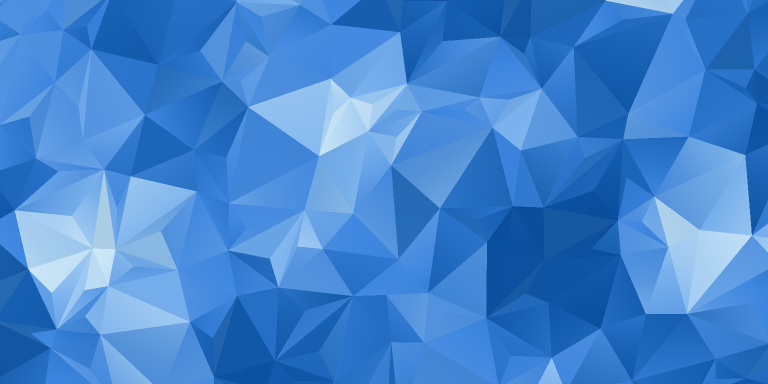
Write a WebGL 2 fragment shader that draws this background.

```glsl
#version 300 es
precision highp float;
// Low-poly backdrop: irregular blue triangles with faceted patches of pale light.

uniform vec2 u_resolution;
out vec4 fragColor;

// Lengths are in canvas heights.
const float CELL = 0.158;         // spacing of mesh vertices
const float JITTER = 0.40;        // vertex displacement, in cells (below 0.5)
const float MESH_ANGLE = 0.35;    // turns the mesh off the canvas axes
const float SPLIT_CHANCE = 0.18;  // share of triangles fanned into three
const float SPLIT_GLOW = 0.45;    // extra share inside light patches
const float GLOW_SPACING = 0.5;   // distance between light patches
const float GLOW_RADIUS = 0.145;
const float GLOW_GAIN = 0.95;
const float CLOUD_SCALE = 2.8;    // frequency of broad light and dark areas
const float CLOUD_GAIN = 0.90;
const float FACET_GAIN = 0.31;    // random tone step between facets
const float SLOPE = 1.25;         // tone gradient inside a facet
const float TONE_MIDDLE = 0.19;
const float TONE_SPREAD = 0.145;
const float GREY_GAIN = 0.22;
const vec3 GREY_BLUE = vec3(0.34, 0.54, 0.69);

// Palette from shadow to light, with the area rank of each colour.
const int STOPS = 8;
const vec3 PALETTE[STOPS] = vec3[](
    vec3(0.03, 0.29, 0.60), vec3(0.07, 0.35, 0.67), vec3(0.15, 0.44, 0.78),
    vec3(0.25, 0.53, 0.88), vec3(0.33, 0.58, 0.88), vec3(0.47, 0.69, 0.93),
    vec3(0.67, 0.82, 0.95), vec3(0.90, 0.97, 0.98));
const float RANK[STOPS] = float[](0.0, 0.10, 0.295, 0.53, 0.73, 0.88, 0.965, 1.0);

vec3 hash3(vec3 p) {
    p = fract(p * vec3(0.1031, 0.1030, 0.0973));
    p += dot(p, p.yxz + 33.33);
    return fract((p.xxy + p.yxx) * p.zyx);
}

float valueNoise(vec2 p) {
    vec2 i = floor(p), f = fract(p);
    f = f * f * (3.0 - 2.0 * f);
    vec2 e = vec2(0.0, 1.0);
    return mix(mix(hash3(vec3(i, 7.0)).x, hash3(vec3(i + e.yx, 7.0)).x, f.x),
               mix(hash3(vec3(i + e.xy, 7.0)).x, hash3(vec3(i + e.yy, 7.0)).x, f.x), f.y);
}

float cross2(vec2 a, vec2 b) { return a.x * b.y - a.y * b.x; }

// Positive inside a counter-clockwise triangle.
float inside(vec2 p, vec2 a, vec2 b, vec2 c) {
    return min(cross2(b - a, p - a), min(cross2(c - b, p - b), cross2(a - c, p - c)));
}

// Cosine of the corner at a.
float corner(vec2 a, vec2 b, vec2 c) { return dot(normalize(b - a), normalize(c - a)); }

// Turned lattice of equilateral triangles.
mat2 lattice() {
    float c = cos(MESH_ANGLE), s = sin(MESH_ANGLE);
    return CELL * mat2(c, s, -s, c) * mat2(1.0, 0.0, 0.5, 0.866);
}

vec2 meshVertex(vec2 i) {
    return lattice() * (i + JITTER * (2.0 * hash3(vec3(i, 3.0)).xy - 1.0));
}

// Scattered soft lights of varied strength.
float glow(vec2 p) {
    vec2 base = floor(p / GLOW_SPACING);
    float sum = 0.0;
    for (int k = 0; k < 9; k++) {
        vec2 cell = base + vec2(k % 3, k / 3) - 1.0;
        vec3 h = hash3(vec3(cell, 19.0));
        vec2 d = (p - GLOW_SPACING * (cell + 0.2 + 0.6 * h.xy)) / GLOW_RADIUS;
        sum += mix(0.4, 1.0, h.z) * exp(-dot(d, d));
    }
    return sum;
}

vec3 palette(float rank) {
    vec3 colour = PALETTE[0];
    for (int k = 1; k < STOPS; k++)
        colour = mix(colour, PALETTE[k], clamp((rank - RANK[k - 1]) / (RANK[k] - RANK[k - 1]), 0.0, 1.0));
    return colour;
}

vec3 shade(vec2 p, vec2 centre, vec3 id) {
    vec3 h = hash3(id + 41.0);
    float turn = 6.2832 * h.y;
    float tone = GLOW_GAIN * glow(centre) + CLOUD_GAIN * (valueNoise(centre * CLOUD_SCALE + 5.0) - 0.5)
               + FACET_GAIN * (h.x - 0.5) + SLOPE * h.z * dot(p - centre, vec2(cos(turn), sin(turn)));
    float rank = 1.0 / (1.0 + exp((TONE_MIDDLE - tone) / TONE_SPREAD));
    return mix(palette(rank), GREY_BLUE, GREY_GAIN * pow(hash3(id + 83.0).x, 4.0));
}

vec3 facets(vec2 p) {
    // Find the mesh triangle that holds p.
    vec2 base = floor(inverse(lattice()) * p), A, B, C;
    vec3 id;
    float best = -1e9;
    for (int k = 0; k < 9; k++) {
        vec2 cell = base + vec2(k % 3, k / 3) - 1.0;
        vec2 a = meshVertex(cell), b = meshVertex(cell + vec2(1, 0));
        vec2 c = meshVertex(cell + 1.0), d = meshVertex(cell + vec2(0, 1));
        // Cut the quad so that its triangles are least thin and stay inside it.
        bool flip = corner(b, a, c) + corner(d, a, c) < corner(a, b, d) + corner(c, b, d);
        if (min(cross2(b - a, c - a), cross2(c - a, d - a)) <= 0.0) flip = true;
        if (min(cross2(c - b, d - b), cross2(d - b, a - b)) <= 0.0) flip = false;
        if (flip) { vec2 t = a; a = b; b = c; c = d; d = t; }
        float first = inside(p, a, b, c), second = inside(p, a, c, d);
        if (first > best) { best = first; A = a; B = b; C = c; id = vec3(cell, 0.0); }
        if (second > best) { best = second; A = a; B = c; C = d; id = vec3(cell, 1.0); }
    }
    // Fan some triangles around an inner point.
    if (hash3(id + 57.0).x < SPLIT_CHANCE + SPLIT_GLOW * glow((A + B + C) / 3.0)) {
        vec3 w = 0.45 + hash3(id + 71.0);
        vec2 m = (A * w.x + B * w.y + C * w.z) / (w.x + w.y + w.z);
        float ab = inside(p, A, B, m), bc = inside(p, B, C, m), ca = inside(p, C, A, m);
        if (ab >= max(bc, ca)) { C = m; id.z += 2.0; }
        else if (bc >= ca) { A = m; id.z += 4.0; }
        else { B = m; id.z += 6.0; }
    }
    return shade(p, (A + B + C) / 3.0, id);
}

void main() {
    // Four samples per pixel smooth the edges.
    vec3 sum = vec3(0.0);
    for (int k = 0; k < 4; k++)
        sum += facets((gl_FragCoord.xy + 0.5 * vec2(k % 2, k / 2) - 0.25) / u_resolution.y);
    fragColor = vec4(0.25 * sum, 1.0);
}
```
